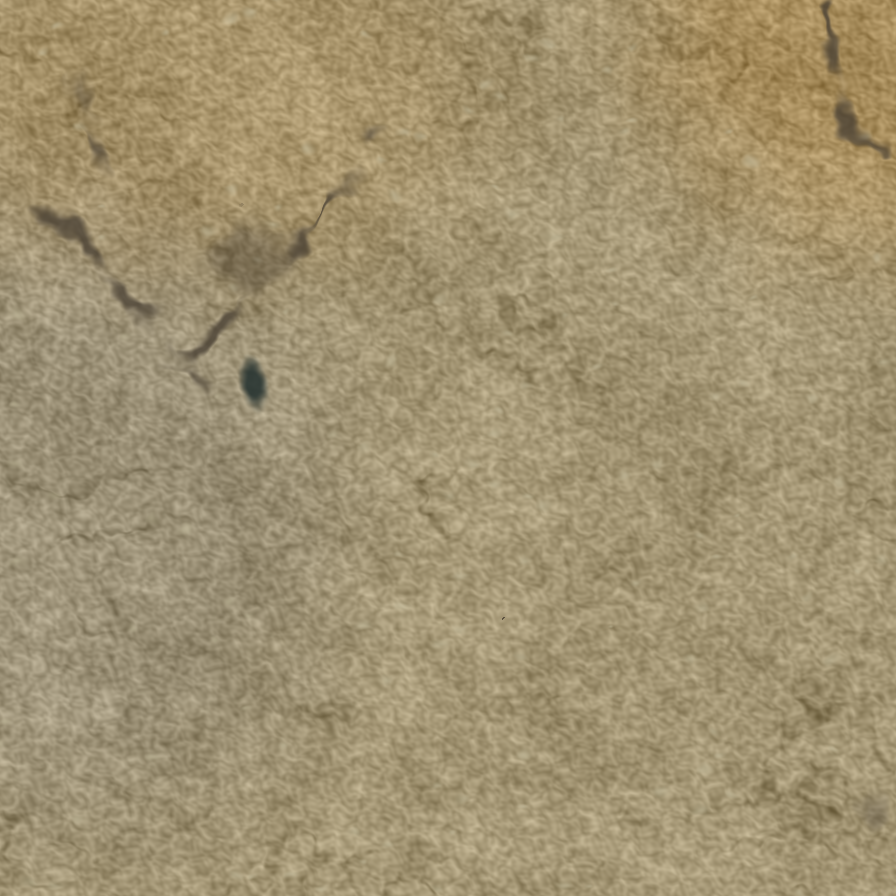
Write a three.js fragment shader that draws this texture.

```glsl
// Weathered sandstone: fine mottled grain from layered gradient noise, with
// broad ochre and grey stains, faint creases and pale flecks, a few broken
// dark veins bent by noise, and one dark blue-green mineral chip.

varying vec2 vUv;

const vec3 STONE = vec3(0.640, 0.586, 0.454);
const vec3 OCHRE_SHIFT = vec3(0.025, -0.025, -0.085);
const vec3 GREY_SHIFT = vec3(-0.028, -0.016, 0.014);
const vec3 VEIN = vec3(0.29, 0.255, 0.205);
const vec3 CHIP = vec3(0.15, 0.20, 0.19);
const vec3 FLECK = vec3(0.76, 0.73, 0.61);

const float GRAIN_SCALE = 44.0;
const float GRAIN_CONTRAST = 0.125;
const float MOTTLE_CONTRAST = 0.055;
const float CREASE_DEPTH = 0.09;
const float FLECK_CELLS = 30.0;
const float FLECK_SHARE = 0.14;
const float VEIN_WIDTH = 0.0075;

float hash(vec2 p) {
  return fract(sin(dot(p, vec2(127.1, 311.7))) * 43758.5453);
}

vec2 gradientAt(vec2 cell) {
  float angle = 6.2832 * hash(cell);
  return vec2(cos(angle), sin(angle));
}

// Gradient noise, roughly -0.7 to 0.7
float noise(vec2 p) {
  vec2 i = floor(p);
  vec2 f = fract(p);
  vec2 u = f * f * f * (f * (f * 6.0 - 15.0) + 10.0);
  vec2 e = vec2(1.0, 0.0);
  float low = mix(dot(gradientAt(i), f),
                  dot(gradientAt(i + e.xy), f - e.xy), u.x);
  float high = mix(dot(gradientAt(i + e.yx), f - e.yx),
                   dot(gradientAt(i + e.xx), f - e.xx), u.x);
  return mix(low, high, u.y);
}

vec2 rotate(vec2 p, float angle) {
  float c = cos(angle);
  float s = sin(angle);
  return vec2(c * p.x + s * p.y, c * p.y - s * p.x);
}

// Octaves turned against each other; the finer ones carry most contrast
float grain(vec2 p) {
  float sum = 0.0;
  float weight = 0.5;
  for (int i = 0; i < 3; i++) {
    sum += weight * noise(p);
    p = rotate(p, 0.35) * 1.85 + 17.3;
    weight += 0.25;
  }
  return sum;
}

// Thin lines along the zero crossings of noise, kept only in patches
float creases(vec2 p) {
  float line = 1.0 - smoothstep(0.0, 0.10, abs(noise(p * 13.0 + 5.2)));
  return line * smoothstep(0.08, 0.38, noise(p * 7.0 + 31.0));
}

// Pale soft grains, one candidate per jittered cell
float flecks(vec2 p) {
  vec2 q = p * FLECK_CELLS;
  float cover = 0.0;
  for (int y = -1; y <= 1; y++) {
    for (int x = -1; x <= 1; x++) {
      vec2 cell = floor(q) + vec2(float(x), float(y));
      vec2 centre = cell + vec2(hash(cell + 3.1), hash(cell + 8.7));
      float radius = mix(0.14, 0.32, hash(cell + 5.5));
      float present = step(hash(cell + 12.9), FLECK_SHARE);
      float dist = length((q - centre) * vec2(0.8, 1.2));
      cover = max(cover, present * (1.0 - smoothstep(0.0, radius, dist)));
    }
  }
  return cover;
}

// Soft stroke between two points, with a width that swells and breaks
float vein(vec2 p, vec2 a, vec2 b) {
  vec2 ab = b - a;
  float t = clamp(dot(p - a, ab) / dot(ab, ab), 0.0, 1.0);
  float width = VEIN_WIDTH * (1.0 + 1.5 * noise(p * 24.0 + 9.0));
  float body = 1.0 - smoothstep(0.2 * width, 1.7 * width, length(p - a - ab * t));
  return body * smoothstep(-0.30, 0.22, noise(p * 19.0 + 2.0));
}

float blot(vec2 p, vec2 centre, vec2 size) {
  return 1.0 - smoothstep(0.35, 1.0, length((p - centre) / size));
}

void main() {
  vec2 p = vUv;
  vec2 bend = vec2(noise(p * 16.0), noise(p * 16.0 + 40.0));
  vec2 fine = vec2(noise(p * 55.0 + 7.0), noise(p * 55.0 + 70.0));
  vec2 w = p + 0.026 * bend + 0.009 * fine;

  // Broad stains
  float ochre = blot(w, vec2(1.0, 1.0), vec2(0.42, 0.40))
              + 0.5 * blot(w, vec2(0.22, 0.92), vec2(0.50, 0.32));
  float grey = blot(w, vec2(0.08, 0.42), vec2(0.42, 0.50));
  vec3 color = STONE + OCHRE_SHIFT * ochre + GREY_SHIFT * grey;

  // Grain, stretched slightly along a falling diagonal
  vec2 q = rotate(p + 0.004 * fine, -0.45) * vec2(0.85, 1.15);
  color += GRAIN_CONTRAST * grain(q * GRAIN_SCALE);
  color += MOTTLE_CONTRAST * (noise(q * 6.0 + 3.0) + noise(q * 17.0));
  color -= CREASE_DEPTH * creases(q + 0.012 * fine);
  color = mix(color, FLECK, 0.5 * flecks(p + 0.006 * fine));

  // Dark veins: a forked pair, two short strokes and smoky blots
  float dark = vein(w, vec2(0.06, 0.76), vec2(0.24, 0.56));
  dark = max(dark, vein(w, vec2(0.20, 0.59), vec2(0.42, 0.84)));
  dark = max(dark, vein(w, vec2(0.09, 0.91), vec2(0.115, 0.81)));
  dark = max(dark, vein(w, vec2(0.92, 0.99), vec2(0.935, 0.88)));
  dark = max(dark, vein(w, vec2(0.935, 0.88), vec2(0.985, 0.83)));
  float smoke = blot(w, vec2(0.28, 0.71), vec2(0.06, 0.04))
              + blot(w, vec2(0.975, 0.105), vec2(0.022, 0.026));
  color = mix(color, VEIN, clamp(0.8 * dark + 0.35 * smoke, 0.0, 0.85));

  // Mineral chip
  vec2 c = rotate(p + 0.005 * fine - vec2(0.283, 0.572), 0.2);
  color = mix(color, CHIP, 0.9 * blot(c, vec2(0.0), vec2(0.018, 0.036)));

  gl_FragColor = vec4(color, 1.0);
}
```
